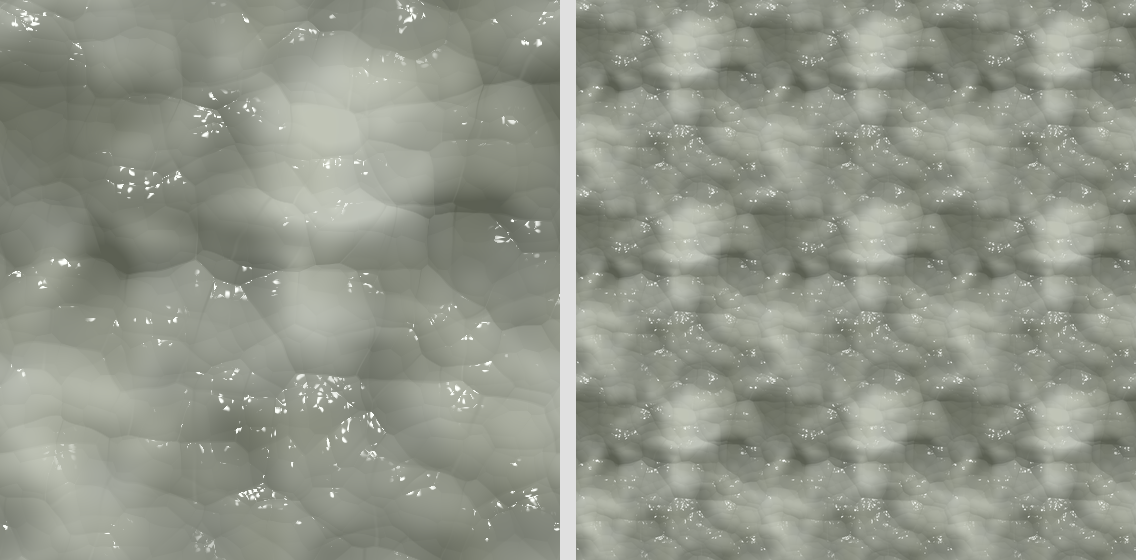
Left, the tile; right, the same tile 3 across and 3 down.
Write a WebGL 1 fragment shader that draws this texture.

```glsl
precision highp float;
uniform vec2 u_resolution;

vec2 hash2(vec2 p, float seed) {
  p += seed * vec2(1.37, 2.91);
  return fract(sin(vec2(dot(p, vec2(127.1, 311.7)),
                        dot(p, vec2(269.5, 183.3)))) * 43758.545);
}

// Lattice index wrapped to the repeat count, so everything tiles
vec2 wrapCell(vec2 cell, vec2 count) {
  return floor(mod(cell + 0.5, count));
}

// Each layer gets its own phase, so no lattice lines up with the border
vec2 latticePoint(vec2 uv, vec2 count, float seed) {
  return uv * count + fract(seed * vec2(0.37, 0.61) + 0.23);
}

vec2 noise2(vec2 uv, vec2 count, float seed) {
  vec2 p = latticePoint(uv, count, seed);
  vec2 i = floor(p);
  vec2 f = fract(p);
  f = f * f * f * (f * (f * 6.0 - 15.0) + 10.0);
  vec2 a = hash2(wrapCell(i, count), seed);
  vec2 b = hash2(wrapCell(i + vec2(1.0, 0.0), count), seed);
  vec2 c = hash2(wrapCell(i + vec2(0.0, 1.0), count), seed);
  vec2 d = hash2(wrapCell(i + vec2(1.0, 1.0), count), seed);
  return mix(mix(a, b, f.x), mix(c, d, f.x), f.y);
}

// Domes packed like pebbles: xy = slope away from the centre, z = squared distance
vec3 domes(vec2 uv, vec2 count, float seed) {
  vec2 p = latticePoint(uv, count, seed);
  vec2 i = floor(p);
  vec2 slope = vec2(0.0);
  float nearest = 9.0;
  float second = 9.0;
  for (int y = -1; y <= 1; y++) {
    for (int x = -1; x <= 1; x++) {
      vec2 cell = i + vec2(float(x), float(y));
      vec2 id = wrapCell(cell, count);
      vec2 offset = p - cell - 0.1 - 0.8 * hash2(id, seed);
      float d = dot(offset, offset) + 0.12 * hash2(id, seed + 5.0).x;
      if (d < nearest) {
        second = nearest;
        nearest = d;
        slope = offset;
      } else {
        second = min(second, d);
      }
    }
  }
  // Flatten the slope in the crease to keep its edge smooth
  return vec3(slope * smoothstep(0.0, 0.04, second - nearest), nearest);
}

float clouds(vec2 uv) {
  uv += 0.12 * (noise2(uv, vec2(5.0), 7.0) - 0.5);
  return 0.45 * noise2(uv, vec2(4.0), 1.0).x
       + 0.33 * noise2(uv, vec2(7.0), 2.0).x
       + 0.22 * noise2(uv, vec2(11.0, 12.0), 3.0).x - 0.5;
}

// Bright where the surface slope faces the lamp
float facing(vec2 slope, vec2 lamp, float inner, float outer) {
  return 1.0 - smoothstep(inner, outer, distance(slope, lamp));
}

void main() {
  vec2 uv = gl_FragCoord.xy / u_resolution;
  vec2 warped = uv + 0.04 * (noise2(uv, vec2(7.0), 11.0) - 0.5)
                   + 0.008 * (noise2(uv, vec2(25.0), 12.0) - 0.5);

  // Surface layers, from large swells to small facets and ripples
  vec3 large = domes(warped, vec2(6.0), 21.0);
  vec3 medium = domes(warped, vec2(9.0, 10.0), 32.0);
  vec3 small = domes(warped, vec2(18.0, 20.0), 43.0);
  vec3 facet = domes(warped, vec2(38.0, 42.0), 54.0);
  vec2 ripple = noise2(warped, vec2(72.0), 14.0) - 0.5;
  vec2 swell = 0.8 * large.xy + 0.6 * medium.xy;
  vec2 slope = swell + 0.45 * small.xy + 0.45 * facet.xy + 0.55 * ripple;

  // Milky body lit from above, dimmer towards the creases
  vec2 light = vec2(0.3, 1.0);
  vec2 relief = 0.5 + noise2(uv, vec2(5.0), 16.0);
  float shade = 0.57 + 0.54 * clouds(uv);
  shade += relief.x * (0.05 * dot(large.xy, light) - 0.09 * (large.z - 0.25));
  shade += relief.y * (0.036 * dot(medium.xy, light) - 0.06 * (medium.z - 0.25));
  shade += 0.016 * dot(small.xy, light) - 0.015 * (small.z - 0.25);
  shade = clamp(shade, 0.36, 0.75);

  vec2 patches = noise2(uv + 0.02 * medium.xy, vec2(11.0), 61.0);
  vec3 greyGreen = vec3(0.0, 0.016, -0.032);
  vec3 olive = vec3(0.006, 0.005, -0.012);
  vec3 color = shade + greyGreen + olive * (patches.x - 0.5);

  // Wet sheen and clustered glints
  vec2 lamp = vec2(0.05, 0.52);
  float wet = smoothstep(0.5, 0.68, patches.y);
  float sheen = facing(swell + 0.35 * small.xy, lamp, 0.05, 0.4);
  float glint = facing(slope, lamp, 0.08, 0.24);
  color += 0.035 * sheen * wet;
  color = mix(color, vec3(0.99, 1.0, 0.98), glint * wet);

  gl_FragColor = vec4(color, 1.0);
}
```
